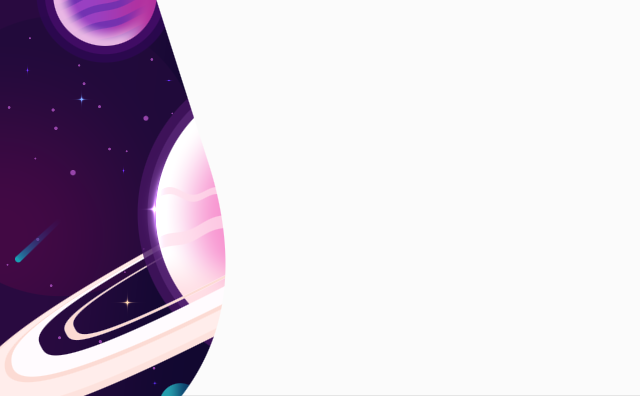
Write a WebGL 2 fragment shader that draws this background.

```glsl
#version 300 es
precision highp float;
// Side panel of violet space with a ringed pink planet, a comet and stars, beside a plain pale field.
uniform vec2 u_resolution;
out vec4 fragColor;

// Antialiased coverage of the region where f is negative.
float cover(float f) { return clamp(0.5 - f / max(fwidth(f), 1e-5), 0.0, 1.0); }

float disc(vec2 p, vec2 center, float radius) { return cover(length(p - center) - radius); }

float hash(vec2 p) { return fract(sin(dot(p, vec2(127.1, 311.7))) * 43758.55); }

// Rounded oval: 1 on its outline, smaller inside.
float oval(vec2 q, vec2 radii) {
  vec2 a = abs(q) / radii;
  return pow(dot(a * a, a) + 1e-6, 1.0 / 3.0);
}

// Four-pointed glint.
float glint(vec2 p, vec2 center, float size) {
  vec2 d = abs(p - center) / size;
  return min(1.0, 1.5 * exp(-3.0 * length(d) - 45.0 * d.x * d.y));
}

vec3 space(vec2 p) {
  vec3 navy = mix(vec3(0.07, 0.03, 0.19), vec3(0.16, 0.04, 0.25), smoothstep(29.0, 4.0, p.x - 0.12 * p.y));
  vec3 plum = mix(vec3(0.27, 0.035, 0.27), vec3(0.13, 0.04, 0.23), smoothstep(2.0, 32.0, length(p - vec2(0.0, 25.0))));
  return mix(navy, plum, 0.9 * disc(p, vec2(9.4, 37.5), 21.9));
}

// One faint dot in some cells of a grid.
float scatteredDots(vec2 p) {
  vec2 cell = floor(p / 3.6);
  vec2 jitter = vec2(hash(cell + 3.1), hash(cell + 8.7));
  vec2 center = (cell + 0.2 + 0.6 * jitter) * 3.6;
  float radius = mix(0.11, 0.27, hash(cell + 5.3));
  float d = length(p - center) - radius;
  return step(0.82, hash(cell)) * smoothstep(0.08, -0.08, d);
}

vec3 smallPlanet(vec2 p, vec3 color) {
  vec2 d = p - vec2(16.4, 62.8);
  float r = length(d);
  color = mix(color, vec3(0.18, 0.03, 0.33), 0.75 * cover(r - 10.7));
  color = mix(color, vec3(0.28, 0.05, 0.42), 0.75 * cover(r - 9.4));
  vec3 body = mix(vec3(0.60, 0.25, 0.76), vec3(0.70, 0.19, 0.62), smoothstep(-3.0, 7.0, d.x));
  float stripe = sin(2.3 * (d.y - 0.35 * d.x) + 0.6 * sin(0.7 * d.x));
  body = mix(body, vec3(0.40, 0.18, 0.68), 0.75 * cover(0.25 - stripe) * smoothstep(7.0, 2.0, d.x));
  body = mix(body, vec3(0.95, 0.77, 0.91), 0.9 * smoothstep(5.2, 8.1, length(d - vec2(0.5, 0.4))) * smoothstep(7.5, 2.0, d.x));
  return mix(color, body, cover(r - 8.1));
}

vec3 bigPlanet(vec2 p, vec3 color) {
  float depth = 21.75 - length(p - vec2(46.1, 28.5));
  color = mix(color, vec3(0.27, 0.08, 0.38), 0.8 * cover(-depth - 2.85));
  color = mix(color, vec3(0.37, 0.17, 0.49), 0.65 * cover(-depth - 1.3));
  vec3 body = mix(vec3(1.0), vec3(0.97, 0.59, 0.82), smoothstep(0.8, 10.5, depth));
  body = mix(body, vec3(1.0, 0.84, 0.87), 0.8 * smoothstep(23.0, 15.0, p.y));
  // Wavy pale bands
  float wave = p.y - 31.5 - 0.6 * cos(0.85 * (p.x - 26.5));
  float slant = p.y - 23.8 - 0.35 * (p.x - 25.4) - 0.3 * sin(0.8 * p.x);
  float bands = max(cover(abs(wave) - 0.55), cover(abs(slant) - 1.0));
  body = mix(body, vec3(1.0, 0.87, 0.92), 0.7 * bands);
  return mix(color, body, cover(-depth));
}

// Ring coverage in alpha; q.y grows toward the viewer.
vec4 ring(vec2 q) {
  float inner = oval(q, vec2(44.8, 5.0));
  float outer = oval(q - vec2(0.0, 2.75), vec2(57.3, 8.5));
  float across = (inner - 1.0) / max(inner - outer, 0.01);
  vec3 peach = vec3(0.99, 0.86, 0.83);
  vec3 color = mix(vec3(1.0, 0.985, 0.995), vec3(1.0, 0.93, 0.92), cover(0.6 - across));
  color = mix(color, peach, cover(abs(across - 0.56) - 0.05));
  color = mix(color, peach, 0.6 * cover(0.9 - across));
  float wide = cover(1.0 - inner) * cover(outer - 1.0);
  float thin = cover(oval(q, vec2(40.4, 3.9)) - 1.0) * cover(1.0 - oval(q + vec2(0.0, 0.1), vec2(38.8, 3.6)));
  return vec4(mix(color, peach, thin), max(wide, thin));
}

void main() {
  // The canvas is 100 units wide.
  vec2 p = gl_FragCoord.xy * 100.0 / u_resolution.x;
  vec3 color = space(p);

  // Stars
  vec3 lilac = vec3(0.63, 0.29, 0.71);
  float dots = max(scatteredDots(p), max(disc(p, vec2(11.4, 34.9), 0.42), disc(p, vec2(22.8, 43.4), 0.38)));
  color = mix(color, lilac, 0.9 * dots);
  color += vec3(0.4, 0.7, 1.0) * glint(p, vec2(12.76, 46.35), 1.1);
  color += vec3(0.3, 0.15, 0.8) * (glint(p, vec2(4.3, 50.9), 0.6) + glint(p, vec2(26.4, 49.3), 0.5)
    + glint(p, vec2(19.3, 35.2), 0.5) + glint(p, vec2(24.2, 2.0), 0.7));

  // Comet with a fading tail
  vec2 tail = vec2(6.6, 6.2), fromHead = p - vec2(2.86, 21.4);
  float along = clamp(dot(fromHead, tail) / dot(tail, tail), 0.0, 1.0);
  float streak = cover(length(fromHead - tail * along) - mix(0.52, 0.35, along));
  color = mix(color, mix(vec3(0.10, 0.62, 0.70), vec3(0.20, 0.12, 0.48), sqrt(along)), streak * (1.0 - along));

  // Planets and ring: the far half passes behind, the near half in front.
  color = smallPlanet(p, color);
  vec3 teal = mix(vec3(0.05, 0.25, 0.42), vec3(0.15, 0.62, 0.68), smoothstep(29.5, 26.0, p.x));
  color = mix(color, teal, disc(p, vec2(28.2, -1.3), 3.3));
  vec2 d = p - vec2(46.1, 28.5);
  vec2 q = vec2(dot(d, vec2(-0.8854, -0.4648)), dot(d, vec2(0.4648, -0.8854)));
  vec4 band = ring(q);
  float near = step(0.0, q.y);
  color = mix(color, band.rgb, band.a * (1.0 - near));
  color = bigPlanet(p, color);
  color = mix(color, band.rgb, band.a * near);
  color += vec3(1.0, 0.85, 0.5) * glint(p, vec2(19.9, 14.6), 1.3);

  // Light breaking over the rim
  float rim = abs(length(d) - 21.9);
  color += vec3(0.85, 0.7, 0.95) * (0.7 * exp(-2.2 * rim - 0.04 * pow(p.y - 29.2, 2.0)) + glint(p, vec2(24.1, 29.2), 1.8));

  // Curved panel edge and pale field
  float drop = max(36.3 - p.y, 0.0);
  float edge = 32.6 - 0.319 * (p.y - 36.3) - drop * drop * (0.0091 + 2.2e-6 * drop * drop);
  vec3 field = vec3(mix(0.984, 0.88, cover(p.y - 0.13)));
  color = mix(field, min(color, 1.0), cover(p.x - edge));
  fragColor = vec4(color, 1.0);
}
```
